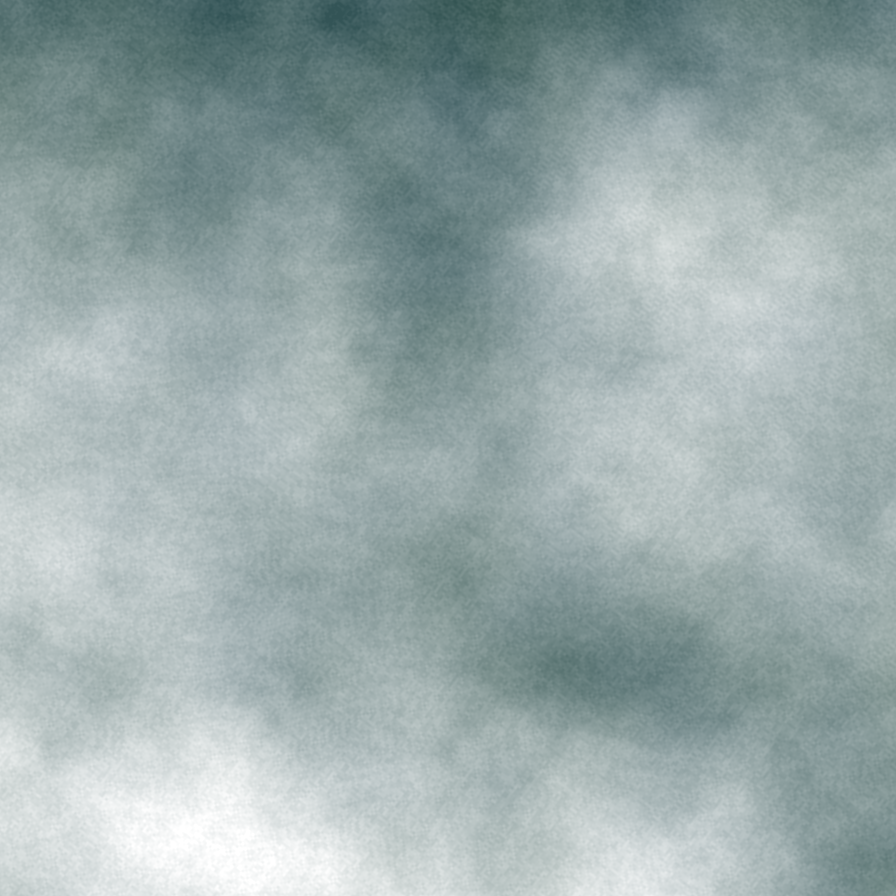
Write a Shadertoy shader that draws this texture.

```glsl
float hash(vec2 p) {
    return fract(sin(dot(p, vec2(127.1, 311.7))) * 43758.5453);
}

// Smooth value noise, centred on zero
float noise(vec2 p) {
    vec2 cell = floor(p), f = fract(p);
    f = f * f * (3.0 - 2.0 * f);
    float low = mix(hash(cell), hash(cell + vec2(1, 0)), f.x);
    float high = mix(hash(cell + vec2(0, 1)), hash(cell + vec2(1, 1)), f.x);
    return mix(low, high, f.y) - 0.5;
}

float fbm(vec2 p) {
    float sum = 0.0, amplitude = 0.5;
    for (int octave = 0; octave < 8; octave++) {
        sum += amplitude * noise(p);
        p = p * 2.0 + vec2(17.3, 9.1);
        amplitude *= 0.62;
    }
    return sum;
}

// Soft elliptical patch of light or shade
float patchAt(vec2 p, vec2 center, vec2 radius) {
    vec2 d = (p - center) / radius;
    return exp(-0.5 * dot(d, d));
}

// Broad light: pale below, dark above, with a shaded central column
float broadLight(vec2 p) {
    float light = mix(0.83, 0.35, p.y);
    light -= 0.30 * patchAt(p, vec2(0.50, 0.60), vec2(0.08, 0.25));
    light -= 0.28 * patchAt(p, vec2(0.62, 1.02), vec2(0.32, 0.10));
    light -= 0.30 * patchAt(p, vec2(0.68, 0.25), vec2(0.14, 0.09));
    light -= 0.48 * patchAt(p, vec2(0.99, 0.08), vec2(0.13, 0.18));
    light += 0.15 * patchAt(p, vec2(0.80, 0.64), vec2(0.18, 0.14));
    light += 0.17 * patchAt(p, vec2(0.23, 0.05), vec2(0.14, 0.08));
    light += 0.15 * patchAt(p, vec2(0.08, 0.48), vec2(0.14, 0.12));
    light += 0.11 * patchAt(p, vec2(0.23, 0.62), vec2(0.09, 0.12));
    return light;
}

void mainImage(out vec4 fragColor, in vec2 fragCoord) {
    vec2 uv = fragCoord / iResolution.xy;

    // Ragged cloud edges
    vec2 warp = vec2(fbm(uv * 5.0 + 31.0), fbm(uv * 5.0 + 67.0));
    float light = broadLight(uv + 0.12 * warp);

    // Cloud mottling and fine grain, the grain turned off the cloud lattice
    light += 0.57 * fbm(uv * 4.0 + 3.0);
    light += 0.09 * noise(mat2(0.8, 0.6, -0.6, 0.8) * uv * 330.0);
    light = clamp(light, 0.0, 1.0);

    // Teal to white, drifting faintly towards slate blue in the shade
    vec3 color = mix(vec3(0.20, 0.33, 0.33), vec3(1.0), light);
    float slate = noise(uv * 8.0 + 50.0) + 0.5 * noise(uv * 16.0 + 80.0);
    color.b += 0.035 * slate * (1.0 - light);

    fragColor = vec4(color, 1.0);
}
```
